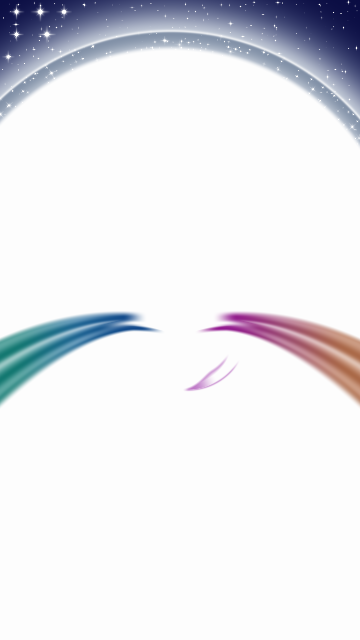
This background is drawn by a Shadertoy shader. Its source:

```glsl
// A starry night sky above a large white dome with a sparkling rim, then
// two mirrored silky ribbons and a small petal on white.
// Built from radial distances, hashed star grids and curves y = f(x).

// Design space: x runs 0..1, y runs 0..16/9, origin at the lower left.
const float HEIGHT = 16.0 / 9.0;
const vec3 PAPER = vec3(0.992);
const vec3 NAVY = vec3(0.035, 0.045, 0.26);
const vec3 INDIGO = vec3(0.09, 0.13, 0.36);
const vec3 HAZE = vec3(0.80, 0.83, 0.87);
const vec3 RIM_GREY = vec3(0.50, 0.56, 0.65);

const vec2 DOME_CENTER = vec2(0.4745, 1.0);
const float DOME_RADIUS = 0.641;
const float RIM_RADIUS = 0.692;
const float HAZE_WIDTH = 0.073;
const float STAR_DENSITY = 0.28;

const vec3 BLUE = vec3(0.06, 0.29, 0.57);
const vec3 STEEL = vec3(0.14, 0.43, 0.62);
const vec3 TEAL = vec3(0.08, 0.50, 0.47);
const vec3 MAGENTA = vec3(0.60, 0.09, 0.59);
const vec3 MAUVE = vec3(0.65, 0.32, 0.48);
const vec3 COPPER = vec3(0.71, 0.44, 0.30);

const vec2 PETAL_CENTER = vec2(0.5208, 0.8611);
const float PETAL_RADIUS = 0.1667;
const vec3 ORCHID = vec3(0.70, 0.38, 0.74);

vec3 hash3(vec2 p) {
    vec3 q = fract(p.xyx * vec3(0.1031, 0.1030, 0.0973));
    q += dot(q, q.yxz + 33.33);
    return fract((q.xxy + q.yzz) * q.zyx);
}

// 1 below the edge, 0 above it
float below(float edge, float soft, float x) {
    return 1.0 - smoothstep(edge - soft, edge + soft, x);
}

float rays(vec2 d) {
    d = abs(d);
    vec2 taper = max(1.0 - d, 0.0);
    return taper.x * exp(-d.y * 14.0) + taper.y * exp(-d.x * 14.0);
}

// Eight pointed star with a round core
float sparkle(vec2 d, float radius) {
    d /= radius;
    vec2 diagonal = vec2(d.x + d.y, d.x - d.y) * 1.1;
    return rays(d) + 0.6 * rays(diagonal) + 0.8 * exp(-dot(d, d) * 14.0);
}

// One hashed star per grid cell, kept away from the cell borders
float starLayer(vec2 p, float cells, float density, float radius) {
    vec2 g = p * cells;
    vec2 id = floor(g);
    vec3 h = hash3(id + cells);
    vec2 d = (g - id - mix(vec2(0.3), vec2(0.7), h.xy)) / cells;
    float size = radius * (0.5 + 0.5 * h.x);
    return step(h.z, density) * sparkle(d, size) * (0.3 + 0.6 * h.y);
}

// Triangular group of large stars in the upper left corner
float starCluster(vec2 p) {
    float sum = 0.0;
    for (int row = 0; row < 3; row++) {
        for (int col = 0; col < 3 - row; col++) {
            float r = float(row), c = float(col);
            vec2 pos = vec2(0.046 - 0.0116 * r * (r - 1.0), HEIGHT - 0.033 - 0.0625 * r);
            pos.x += c * (0.066 + 0.0185 * r);
            sum += sparkle(p - pos, 0.023 + 0.005 * c * (2.0 - c) - 0.002 * r);
        }
    }
    return sum;
}

vec3 sky(vec2 p, float px) {
    // Below its center the dome continues straight down as plain paper
    vec2 q = p - DOME_CENTER;
    q.y = max(q.y, 0.0);
    float r = length(q);
    float outside = r - RIM_RADIUS;

    // Night gradient and the haze outside the rim
    vec3 col = mix(INDIGO, NAVY, smoothstep(0.0, 0.2, outside));
    float haze = exp(-pow(max(outside, 0.0) / HAZE_WIDTH, 1.4));
    col = mix(col, HAZE, haze * 0.94);
    float stars = starCluster(p);
    for (int i = 0; i < 3; i++) {
        float f = float(i);
        stars += starLayer(p, 15.0 + 17.0 * f, STAR_DENSITY, 0.011 - 0.003 * f);
    }

    // Grey rim that brightens toward the dome
    float rim = below(0.0, 0.003 + px, outside);
    float across = clamp((r - DOME_RADIUS) / (RIM_RADIUS - DOME_RADIUS), 0.0, 1.0);
    vec3 rimColor = mix(RIM_GREY, HAZE, pow(1.0 - across, 2.0));
    col = mix(col, rimColor, rim);
    vec2 polar = vec2(atan(q.x, q.y) * DOME_RADIUS, r);
    float glitter = starLayer(polar, 28.0, 0.45, 0.018) + starLayer(polar, 55.0, 0.4, 0.010);
    stars += rim * glitter;
    col = mix(col, vec3(1.0), 0.75 * exp(-pow(outside / 0.004, 2.0)));
    col = mix(col, vec3(1.0), clamp(stars, 0.0, 1.0));
    return mix(col, PAPER, below(DOME_RADIUS + 0.003, 0.006 + px, r));
}

// Returns colour and coverage of the mirrored ribbons
vec4 ribbons(vec2 p, float px) {
    float t = abs(p.x - 0.5);
    float top = 0.9074 - 0.649 * pow(abs(t - 0.162), 2.0);
    float bottom = 0.8611 - 0.2176 * pow(max(t - 0.127, 0.0) / 0.373, 1.6);
    bottom -= 1.18 * pow(max(0.127 - t, 0.0), 2.0);
    float v = (top - p.y) / (top - bottom);

    // Soft borders, then tips whose lower strand reaches further in
    float spread = smoothstep(0.12, 0.5, t);
    float cover = smoothstep(-0.006 - px, 0.010, top - p.y);
    cover *= smoothstep(-0.003 - px, 0.004 + 0.03 * spread, p.y - bottom);
    float tip = mix(0.09, 0.04, smoothstep(0.68, 0.9, v));
    cover *= smoothstep(tip, tip + 0.07, t);

    // Hue along the ribbon, folds across it
    float along = clamp((t - 0.11) / 0.37, 0.0, 1.0);
    bool left = p.x < 0.5;
    vec3 inner = mix(left ? BLUE : MAGENTA, left ? STEEL : MAUVE, smoothstep(0.0, 0.55, along));
    vec3 col = mix(inner, left ? TEAL : COPPER, smoothstep(0.4, 1.0, along));
    float folds = 0.5 + 0.5 * cos(6.2832 * (v * 3.0 - 0.25));
    col = mix(col * 0.94, mix(col, vec3(1.0), 0.3), folds * smoothstep(0.05, 0.5, along));
    float gleam = exp(-pow((v - 0.57) / 0.15, 2.0)) * (1.0 - smoothstep(0.11, 0.23, t));
    float streak = exp(-pow((v - 0.38) / 0.06, 2.0)) * 0.4 * smoothstep(0.12, 0.25, t);
    return vec4(mix(col, vec3(1.0), max(gleam, streak)), cover);
}

// Coverage of the crescent petal: full base, inner streak and thin outer line
float petal(vec2 p, float px) {
    vec2 q = p - PETAL_CENTER;
    float s = (atan(q.x, -q.y) + 0.085) / 1.15;
    float depth = PETAL_RADIUS - length(q);
    float inner = 0.035 * smoothstep(-0.05, 0.55, s);
    float ends = smoothstep(0.0, 0.1, s) * (1.0 - smoothstep(0.75, 1.0, s));
    float body = smoothstep(-px, 0.003, depth) * below(inner, 0.002 + px, depth);
    float base = 0.85 * (1.0 - smoothstep(0.15, 0.55, s));
    float streak = 0.7 * smoothstep(inner - 0.022 * (1.2 - s), inner, depth);
    float line = 0.55 * exp(-pow(depth / (0.001 + 0.6 * px), 2.0));
    return ends * max(body * max(base, streak), line);
}

void mainImage(out vec4 fragColor, in vec2 fragCoord) {
    vec2 p = fragCoord / iResolution.xy * vec2(1.0, HEIGHT);
    float px = 1.0 / iResolution.x;
    vec3 col = sky(p, px);
    vec4 silk = ribbons(p, px);
    col = mix(col, silk.rgb, silk.a);
    col = mix(col, ORCHID, petal(p, px));
    fragColor = vec4(col, 1.0);
}
```
